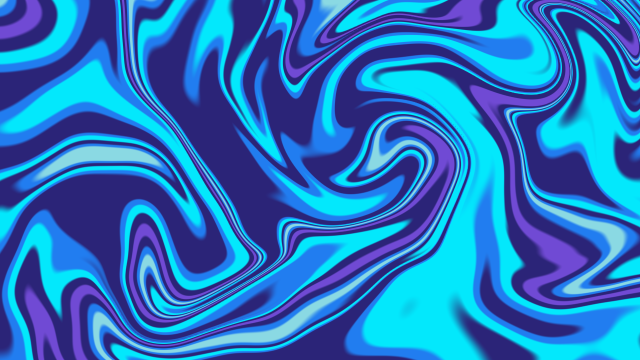
Reproduce this background procedurally as a Shadertoy shader.

```glsl
const vec3 NAVY   = vec3(0.17, 0.14, 0.47);
const vec3 BLUE   = vec3(0.13, 0.49, 0.94);
const vec3 CYAN   = vec3(0.01, 0.91, 0.99);
const vec3 PALE   = vec3(0.54, 0.85, 0.89);
const vec3 PURPLE = vec3(0.44, 0.29, 0.83);

const int BANDS = 12;
const float bandStart[BANDS] = float[](0.14, 0.22, 0.32, 0.42, 0.52, 0.60,
                                       0.66, 0.74, 0.78, 0.84, 0.91, 0.95);
const vec3 bandColor[BANDS] = vec3[](BLUE, CYAN, NAVY, PURPLE, NAVY, BLUE,
                                     PALE, BLUE, NAVY, CYAN, BLUE, NAVY);

vec2 hash2(vec2 p) {
    vec2 k = vec2(dot(p, vec2(127.1, 311.7)), dot(p, vec2(269.5, 183.3)));
    return fract(sin(k) * 43758.5453);
}

float cornerSlope(vec2 cell, vec2 offset) {
    return dot(hash2(cell) * 2.0 - 1.0, offset);
}

// Gradient noise, roughly -0.7 to 0.7
float gradientNoise(vec2 p) {
    vec2 i = floor(p), f = fract(p);
    vec2 u = f * f * f * (f * (f * 6.0 - 15.0) + 10.0);
    vec2 e = vec2(1.0, 0.0);
    float low  = mix(cornerSlope(i, f), cornerSlope(i + e.xy, f - e.xy), u.x);
    float high = mix(cornerSlope(i + e.yx, f - e.yx), cornerSlope(i + e.xx, f - e.xx), u.x);
    return mix(low, high, u.y);
}

vec2 wobble(vec2 p, float scale, float amount) {
    vec2 q = p * scale;
    return p + amount * vec2(gradientNoise(q), gradientNoise(q + 17.3));
}

// Turns the plane around a centre, fading outward
vec2 whirl(vec2 p, vec2 center, float radius, float turn) {
    vec2 d = p - center;
    float angle = turn * exp(-dot(d, d) / (radius * radius));
    float c = cos(angle), s = sin(angle);
    return center + mat2(c, s, -s, c) * d;
}

// Stirs the fluid: two large eddies, then many scattered ones
vec2 stir(vec2 p, float aspect) {
    p = wobble(p, 4.5, 0.06);
    p = whirl(p, vec2(0.58 * aspect, 0.62), 0.30, -3.0);
    p = whirl(p, vec2(0.22 * aspect, 0.27), 0.28, 2.8);
    for (int i = 0; i < 18; i++) {
        vec2 place = hash2(vec2(float(i), 3.7));
        vec2 kind = hash2(vec2(float(i), 8.1));
        vec2 center = (place * 1.3 - 0.15) * vec2(aspect, 1.0);
        float spin = mod(float(i), 2.0) * 2.0 - 1.0;
        p = whirl(p, center, mix(0.14, 0.38, kind.x), spin * mix(1.3, 2.5, kind.y));
    }
    return p;
}

// Height of the paint; its contours become the colour bands
float paintLevel(vec2 p) {
    return dot(p, vec2(0.8, 0.5))
         + 1.1 * gradientNoise(p * 1.9)
         + 0.3 * gradientNoise(p * 4.2 + 5.0);
}

vec3 paintColor(float level, float blur) {
    float t = fract(level);
    vec3 color = NAVY;
    for (int i = 0; i < BANDS; i++) {
        float edge = bandStart[i];
        color = mix(color, bandColor[i], smoothstep(edge - blur, edge + blur, t));
    }
    return color;
}

void mainImage(out vec4 fragColor, in vec2 fragCoord) {
    float aspect = iResolution.x / iResolution.y;
    vec3 sum = vec3(0.0);
    // Four samples per pixel keep the thin filaments smooth
    for (int i = 0; i < 4; i++) {
        vec2 jitter = vec2(float(i % 2), float(i / 2)) * 0.5 - 0.25;
        vec2 p = (fragCoord + jitter) / iResolution.y;
        float level = paintLevel(stir(p, aspect));
        float blur = clamp(0.35 * fwidth(level), 0.013, 0.05);
        sum += paintColor(level, blur);
    }
    fragColor = vec4(sum / 4.0, 1.0);
}
```
